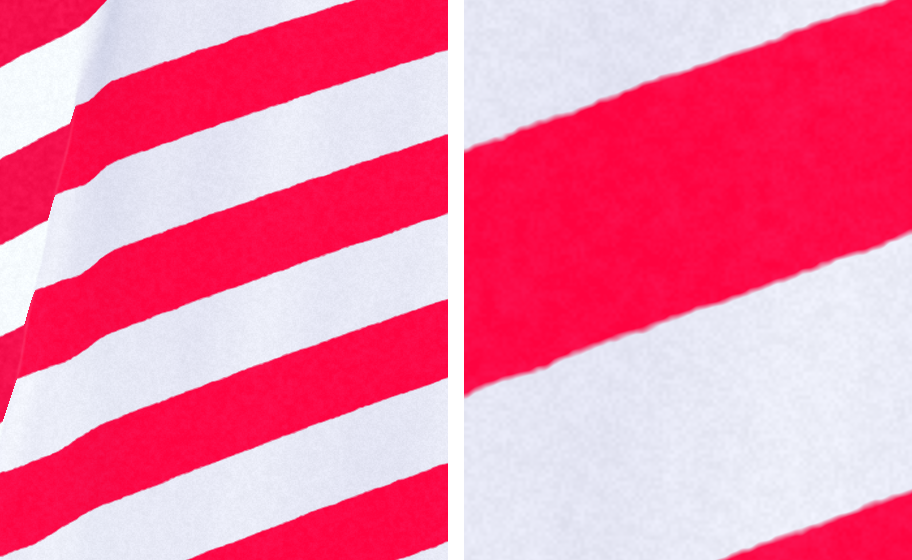
Left: the whole. Right: its middle third, enlarged.
Write a WebGL 2 fragment shader that draws this texture.

```glsl
#version 300 es
// Draped cotton cloth with slanted red and white stripes and a fold down the left side.
precision highp float;

uniform vec2 u_resolution;
out vec4 fragColor;

float hash(vec2 cell) {
    vec3 v = fract(cell.xyx * vec3(0.1031, 0.1030, 0.0973));
    v += dot(v, v.yzx + 33.33);
    return fract((v.x + v.y) * v.z);
}

float noise(vec2 p) {
    vec2 cell = floor(p), f = fract(p);
    f = f * f * (3.0 - 2.0 * f);
    return mix(mix(hash(cell), hash(cell + vec2(1, 0)), f.x),
               mix(hash(cell + vec2(0, 1)), hash(cell + vec2(1, 1)), f.x), f.y);
}

float fbm(vec2 p) {
    float sum = 0.0, weight = 0.5;
    for (int i = 0; i < 4; i++) {
        sum += weight * noise(p);
        p = p * 2.03 + 7.1;
        weight *= 0.5;
    }
    return sum;
}

// Stripe count on the open cloth, with a soft step where it bends toward the fold.
float openPhase(vec2 p) {
    float low = max(p.y - 0.45, 0.0);
    float bend = 0.176 - 0.12 * low;
    float spread = 0.028 + 0.08 * low;
    float top = 0.5167 - 0.345 * p.x;
    top += 0.023 * (1.0 - smoothstep(bend - spread, bend + spread, p.x));
    top -= 0.004 * sin(3.1416 * clamp((p.x - 0.2) / 0.6, 0.0, 1.0));
    return (p.y - top) / (0.3065 - 0.017 * p.x);
}

// Stripe count on the flap behind the fold, steeper and wider.
float flapPhase(vec2 p) {
    return (p.y + 0.5 * p.x - 0.284) / 0.3177 - 1.0;
}

float bump(float x, float center, float width) {
    float t = (x - center) / width;
    return exp(-t * t);
}

void main() {
    // Height is one unit; y runs downward from the top edge.
    vec2 p = vec2(gl_FragCoord.x, u_resolution.y - gl_FragCoord.y) / u_resolution.y;
    float pixel = 1.0 / u_resolution.y;

    // The fold is soft at the top and becomes a crisp crease below.
    float foldX = 0.175 - 0.22 * p.y + 0.002 * sin(p.y * 31.0);
    float softness = mix(0.035, 0.003, smoothstep(0.03, 0.18, p.y));
    float flap = 1.0 - smoothstep(-softness, softness, p.x - foldX);

    // Red and white stripes with slightly fuzzy borders.
    float phase = mix(openPhase(p), flapPhase(p), flap);
    phase += 0.010 * (noise(p * 45.0) - 0.5) + 0.006 * (noise(p * 190.0) - 0.5);
    float fromCenter = abs(fract(phase + 0.26) - 0.5);
    float blur = max(0.0022, pixel) / 0.3;
    float red = 1.0 - smoothstep(-blur, blur, fromCenter - 0.241);

    // Broad light, gentle vertical ripples and shade beside the crease.
    float drape = fbm(vec2(p.x * 9.0 + p.y * 2.0, p.y * 2.2));
    float light = 0.18 + 0.5 * (drape - 0.47);
    light += 0.30 * bump(p.x + 0.10 * p.y, 0.54, 0.07);
    light += 0.40 * smoothstep(0.35, 0.85, p.y) * bump(p.x, 0.12, 0.16);
    light += 0.25 * bump(p.x, 0.80, 0.05);
    light += 0.45 * bump(p.x, foldX + 0.02, 0.025) * smoothstep(0.15, 0.35, p.y);
    float shade = bump(p.x + 0.2 * p.y, 0.205, 0.020) * (1.0 - smoothstep(0.08, 0.32, p.y));
    shade += 0.45 * bump(p.x + 0.06 * p.y, 0.225, 0.05);
    light = clamp(light, 0.0, 1.0);

    // Fine knit grain and slower mottling.
    float grain = noise(p * 430.0) - 0.5;
    float mottle = fbm(p * 110.0) - 0.47;

    vec3 white = mix(vec3(0.885, 0.89, 0.95), vec3(0.96, 0.97, 0.995), light);
    white = mix(white, vec3(0.97, 0.99, 1.0), 0.9 * flap);
    white -= vec3(0.05, 0.045, 0.03) * shade * (1.0 - 0.6 * flap);
    white += 0.035 * grain + 0.035 * mottle;

    float faded = clamp(0.17 + 0.3 * light + 0.9 * mottle + 0.35 * grain, 0.0, 1.0);
    vec3 crimson = mix(vec3(0.995, 0.012, 0.25), vec3(0.98, 0.10, 0.35), faded);
    crimson = mix(crimson, vec3(0.955, 0.07, 0.31) + 0.09 * mottle, 0.75 * flap);
    crimson -= vec3(0.03, 0.0, 0.01) * shade;

    vec3 color = mix(white, crimson, red);

    // Dusty tint along the stripe borders and a pale rim on the crease.
    float border = red * (1.0 - red) * 4.0;
    color = mix(color, vec3(0.88, 0.48, 0.60), 0.3 * border);
    float rim = bump(p.x, foldX + 0.002, 0.003) * smoothstep(0.14, 0.25, p.y);
    color = mix(color, vec3(0.97, 0.45, 0.60), 0.25 * rim * red);

    fragColor = vec4(clamp(color, 0.0, 1.0), 1.0);
}
```
